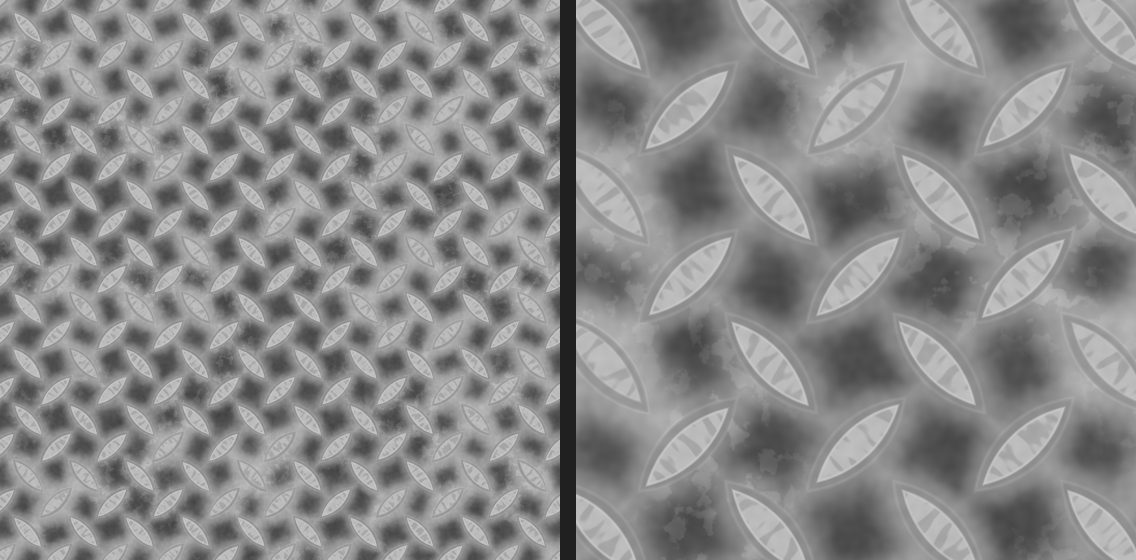
Left, the full canvas; right, a detail of the centre.
Give the GLSL for this texture, as a Shadertoy shader.

```glsl
vec2 hash2(vec2 p) {
    uvec2 n = uvec2(ivec2(p) + 64) * uvec2(1597u, 3812u) + 77u;
    uint h = (n.x ^ (n.y * 2749u)) * 74761u;
    h = (h ^ (h >> 15)) * 66889u;
    h ^= h >> 13;
    return vec2(h & 65535u, h >> 16) / 65535.0;
}

// Gradient noise that wraps after a whole number of cells
float gradientNoise(vec2 p, float period) {
    vec2 cell = floor(p), f = fract(p);
    vec2 u = f * f * f * (f * (f * 6.0 - 15.0) + 10.0);
    vec4 v;
    for (int k = 0; k < 4; k++) {
        vec2 corner = vec2(k & 1, k >> 1);
        float angle = 6.2832 * hash2(mod(cell + corner, period) + period).x;
        v[k] = dot(vec2(cos(angle), sin(angle)), f - corner);
    }
    return mix(mix(v.x, v.y, u.x), mix(v.z, v.w, u.x), u.y);
}

float fbm(vec2 p, float period) {
    float sum = 0.0, gain = 1.0;
    for (int k = 0; k < 4; k++) {
        sum += gain * gradientNoise(p, period);
        p *= 2.0;
        period *= 2.0;
        gain *= 0.55;
    }
    return sum;
}

// Distance to a pointed lens, long in y
float lens(vec2 q, float halfWidth, float halfLength) {
    float radius = (halfLength * halfLength + halfWidth * halfWidth) / (2.0 * halfWidth);
    return length(vec2(abs(q.x) + radius - halfWidth, q.y)) - radius;
}

void mainImage(out vec4 fragColor, in vec2 fragCoord) {
    const float repeats = 10.0;
    vec2 p = fragCoord / iResolution.xy * repeats;
    float aa = repeats / iResolution.y;
    float cloud = fbm(p * 2.0, repeats * 2.0);

    float glow = 0.0, rim = 0.0, rimLine = 0.0, core = 0.0, coreLine = 0.0, ticks = 0.0;

    // Two interleaved sets of studs, leaning opposite ways
    for (int k = 0; k < 18; k++) {
        bool rising = k >= 9;
        int j = k % 9;
        vec2 id = floor(p) + vec2(j % 3, j / 3) - 1.0;
        vec2 r = p - id - (rising ? vec2(0.0, 0.02) : vec2(0.495, 0.505));
        vec2 axis = rising ? vec2(0.725, 0.689) : vec2(0.675, -0.738);
        vec2 q = vec2(dot(r, vec2(-axis.y, axis.x)), dot(r, axis));
        vec2 seed = hash2(mod(id, repeats) + (rising ? 31.0 : 0.0));
        float worn = smoothstep(0.55, 1.0, seed.x);

        // Halo, broader around worn studs
        float outer = lens(q, 0.14, 0.4);
        float spread = mix(0.105, 0.165, worn) + 0.03 * cloud;
        float reach = max(outer, 0.0) / spread;
        glow += mix(0.75, 1.6, worn) * exp(-reach * reach);

        // Bevel, raised face and their bright edges
        float inner = lens(q - vec2(0.02, 0.03) * (seed - 0.5), 0.088, 0.325);
        float inside = 1.0 - smoothstep(-aa, aa, inner);
        rim = max(rim, 1.0 - smoothstep(-aa, aa, outer));
        rimLine = max(rimLine, 1.0 - smoothstep(0.0, 0.012 + aa, abs(outer)));
        core = max(core, inside);
        coreLine = max(coreLine, mix(1.0, 0.4, worn) * (1.0 - smoothstep(0.0, 0.008 + aa, abs(inner))));

        // Cross scratches on the face
        float scratch = gradientNoise(vec2(q.x * 6.0, q.y * 17.0) + 100.0 * seed + 16.0, 128.0);
        ticks += inside * smoothstep(0.0, 0.25, scratch);
    }

    // Plate: dark hollows, soft light around the studs
    float tone = mix(0.295, 0.73, 1.0 - exp(-1.05 * glow));
    tone += 0.05 * cloud * (1.0 - rim);

    // Soft patches of wear in the hollows
    float flakes = fbm(p * 6.0, repeats * 6.0);
    float area = smoothstep(-0.1, 0.3, gradientNoise(p * 0.8 + 0.37, repeats * 0.8));
    tone += 0.07 * area * smoothstep(0.05, 0.3, flakes) * (1.0 - rim);

    // Studs
    tone = mix(tone, mix(0.56, tone, 0.35), rim);
    tone += 0.045 * rimLine;
    tone = mix(tone, 0.735, core);
    tone -= 0.085 * ticks;
    tone = mix(tone, 0.79, 0.85 * coreLine);
    tone += 0.03 * gradientNoise(p * 14.0, repeats * 14.0);

    fragColor = vec4(vec3(tone), 1.0);
}
```
